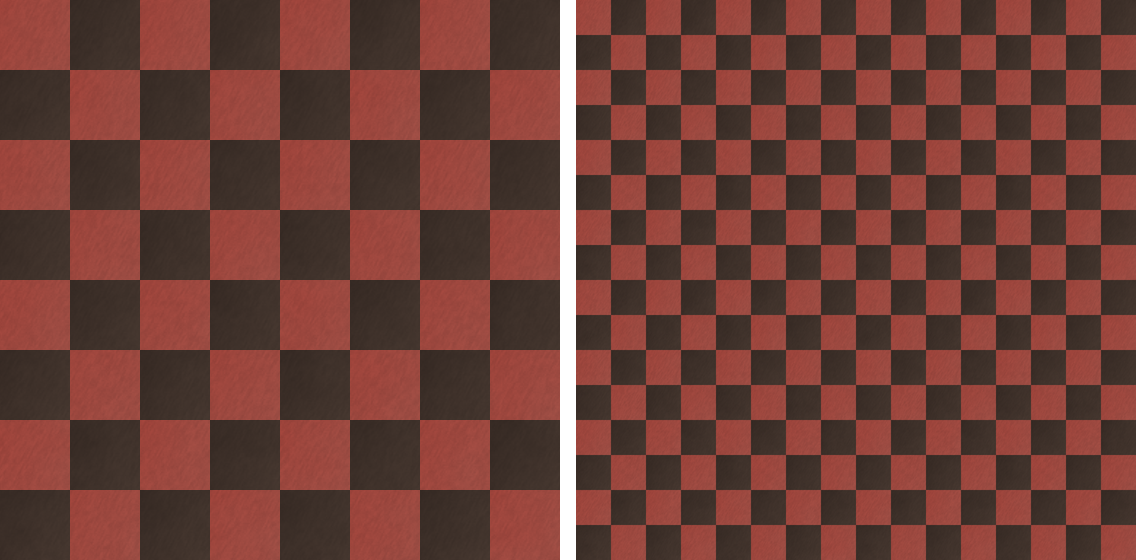
Left: one tile. Right: repeated 2 by 2.
Give the GLSL for this pattern, as a Shadertoy shader.

```glsl
const float CELLS = 8.0;
const vec3 RED_DEEP = vec3(0.615, 0.262, 0.228);
const vec3 RED_PALE = vec3(0.612, 0.300, 0.264);
const vec3 DARK_DEEP = vec3(0.212, 0.164, 0.140);
const vec3 DARK_PALE = vec3(0.268, 0.212, 0.182);
const float FIBRE_AMOUNT = 0.075;
const float GRAIN_AMOUNT = 0.045;
const float MOTTLE_AMOUNT = 0.25;

float hash(vec2 p) {
    vec3 q = fract(p.xyx * 0.1031);
    q += dot(q, q.yzx + 33.33);
    return fract((q.x + q.y) * q.z);
}

// Value noise on a lattice that wraps after the given period
float wrapNoise(vec2 p, vec2 period) {
    vec2 i = floor(p);
    vec2 f = fract(p);
    f = f * f * (3.0 - 2.0 * f);
    vec2 a = mod(i, period);
    vec2 b = mod(i + 1.0, period);
    return mix(mix(hash(a), hash(vec2(b.x, a.y)), f.x),
               mix(hash(vec2(a.x, b.y)), hash(b), f.x), f.y);
}

// Triangle wave: positive in even cells, negative in odd ones, zero on the lines
vec2 cellSide(vec2 p) {
    return abs(mod(p - 0.5, 2.0) - 1.0) - 0.5;
}

void mainImage(out vec4 fragColor, in vec2 fragCoord) {
    vec2 uv = fragCoord / iResolution.xy;
    vec2 cell = uv * CELLS;
    vec2 local = fract(cell);

    // Checker with smoothed edges
    vec2 halfPixel = 0.5 * CELLS / iResolution.xy;
    vec2 side = clamp(cellSide(cell) / halfPixel, -1.0, 1.0);
    float redMask = 0.5 - 0.5 * side.x * side.y;

    // Each square fades from upper left to lower right, with soft mottling
    float mottle = wrapNoise(uv * 24.0, vec2(24.0)) - 0.5;
    float fade = 0.65 * local.x + 0.35 * (1.0 - local.y);
    fade = clamp(fade + MOTTLE_AMOUNT * mottle, 0.0, 1.0);
    vec3 color = mix(mix(DARK_DEEP, DARK_PALE, fade),
                     mix(RED_DEEP, RED_PALE, fade), redMask);

    // Slanted fibres and fine grain; the integer shear keeps the wrap intact
    vec2 sheared = vec2(256.0 * uv.x - 128.0 * uv.y, 96.0 * uv.y);
    float fibre = wrapNoise(sheared, vec2(128.0, 96.0)) - 0.5;
    float grain = wrapNoise(uv * 384.0, vec2(384.0)) - 0.5;
    color *= 1.0 + FIBRE_AMOUNT * fibre + GRAIN_AMOUNT * grain;

    fragColor = vec4(color, 1.0);
}
```
